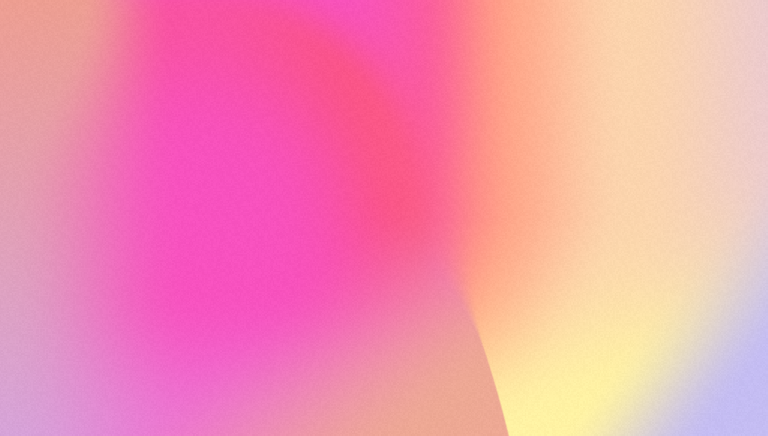
This background is drawn by a Shadertoy shader. Its source:

```glsl
// Soft abstract gradient: a magenta field on the left with a rose arc and a
// peach corner, and a warm field on the right with a yellow glow and a lilac
// corner. They meet on a curve, crisp below and blurred above; grain on top.

#define ASPECT 1.766
#define ARC_CENTER vec2(0.44, 0.46)
#define ARC_RADIUS 0.51
#define ARC_INNER_BLUR 0.20
#define ARC_OUTER_BLUR 0.08
#define EDGE_SHARP 0.003
#define EDGE_BLUR 0.20
#define GLOW_HEIGHT 0.24
#define GRAIN_CELLS 290.0
#define GRAIN_AMOUNT 0.022

const vec3 MAGENTA = vec3(0.97, 0.32, 0.75);
const vec3 ORCHID  = vec3(0.93, 0.45, 0.82);
const vec3 ROSE    = vec3(0.98, 0.33, 0.52);
const vec3 SALMON  = vec3(0.93, 0.62, 0.57);
const vec3 MAUVE   = vec3(0.84, 0.64, 0.85);
const vec3 CLAY    = vec3(0.93, 0.66, 0.58);
const vec3 CORAL   = vec3(0.99, 0.38, 0.55);
const vec3 ORANGE  = vec3(1.00, 0.64, 0.53);
const vec3 PEACH   = vec3(0.985, 0.83, 0.68);
const vec3 BLUSH   = vec3(0.92, 0.79, 0.82);
const vec3 YELLOW  = vec3(1.00, 0.95, 0.64);
const vec3 LILAC   = vec3(0.77, 0.74, 0.95);

float hash(vec2 p) {
    return fract(sin(dot(p, vec2(12.9898, 78.233))) * 43758.5453);
}

float gauss(float d, float width) {
    return exp(-d * d / (width * width));
}

// Magenta body, rose arc, pale left strip and peach lower corner
vec3 leftField(vec2 p) {
    vec3 col = mix(ORCHID, MAGENTA, smoothstep(0.0, 0.35, p.y));

    float d = length(p - ARC_CENTER) - ARC_RADIUS;
    float arc = gauss(d, d < 0.0 ? ARC_INNER_BLUR : ARC_OUTER_BLUR);
    arc *= mix(0.5, 1.0, smoothstep(0.45, 0.9, p.x));
    col = mix(col, ROSE, arc * smoothstep(0.2, 0.55, p.y));

    vec3 strip = mix(MAUVE, SALMON, p.y);
    float start = 0.18 * smoothstep(0.5, 1.0, p.y);
    float end = mix(0.47, 0.40, p.y);
    col = mix(strip, col, smoothstep(start, end, p.x));

    float diagonal = dot(p, vec2(0.67, -0.74));
    return mix(col, CLAY, smoothstep(0.18, 0.65, diagonal));
}

// Coral to blush ramp, yellow glow at the foot and lilac corner
vec3 rightField(vec2 p) {
    float x = p.x + 0.3 * max(0.0, 0.5 - p.y);
    vec3 col = mix(CORAL, ORANGE, smoothstep(0.94, 1.20, x));
    col = mix(col, PEACH, smoothstep(1.12, 1.45, x));
    col = mix(col, BLUSH, smoothstep(1.45, 1.85, x));

    float rise = max(0.0, p.y - 0.3 * (p.x - 1.17));
    col = mix(col, YELLOW, gauss(rise, GLOW_HEIGHT));

    float diagonal = dot(p, vec2(0.81, -0.59));
    return mix(col, LILAC, smoothstep(1.04, 1.32, diagonal));
}

void mainImage(out vec4 fragColor, in vec2 fragCoord) {
    vec2 p = fragCoord / iResolution.xy * vec2(ASPECT, 1.0);

    // Curved border whose blur grows with height
    float y = min(p.y, 0.6);
    float border = 1.17 - 0.24 * y - 0.23 * y * y;
    float blur = mix(EDGE_SHARP, EDGE_BLUR, smoothstep(0.2, 0.75, p.y));
    blur = max(blur, 1.0 / iResolution.y);
    float side = smoothstep(border - blur, border + blur, p.x);
    vec3 col = mix(leftField(p), rightField(p), side);

    // Fine grain
    col += GRAIN_AMOUNT * (hash(floor(p * GRAIN_CELLS)) - 0.5);
    fragColor = vec4(clamp(col, 0.0, 1.0), 1.0);
}
```
